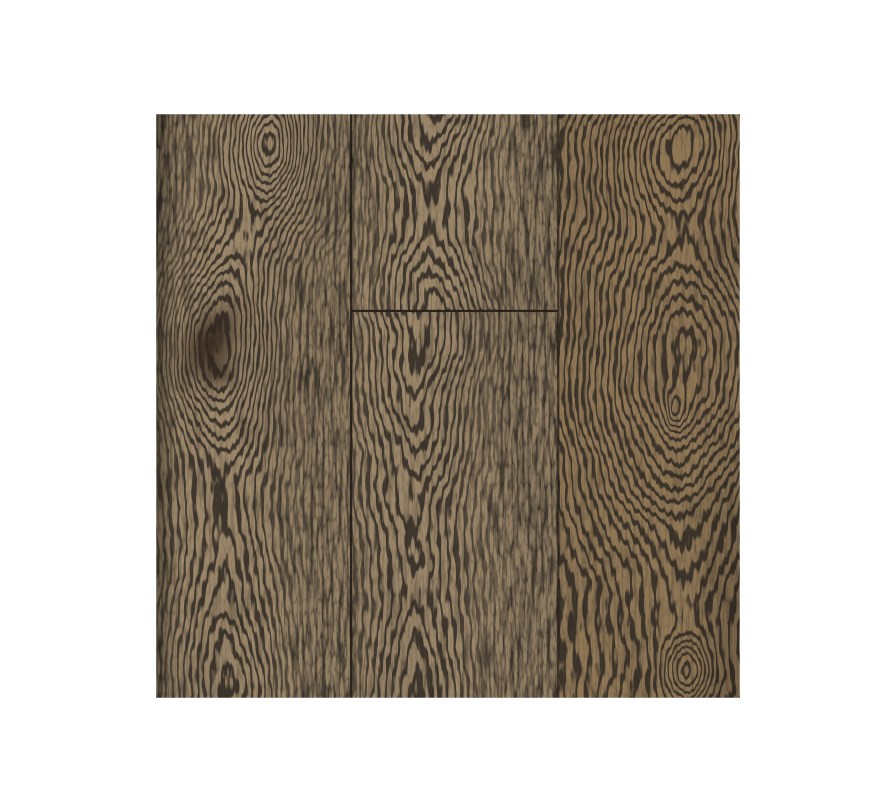
Write a Shadertoy shader that draws this texture.

```glsl
// Square panel of weathered oak planks centred on a white ground.
// Growth rings are contour lines of a height field: a V-shaped valley along each
// plank axis, with Gaussian pits for eyes and knots; cellular noise adds fibres.

const float PANEL_SIZE = 0.7184;   // side of the panel, in canvas heights
const float LEFT_SEAM = 0.334;
const float RIGHT_SEAM = 0.689;
const float CROSS_SEAM = 0.663;

vec2 hash2(vec2 p) {
    vec3 h = fract(p.xyx * vec3(0.1031, 0.1030, 0.0973));
    h += dot(h, h.yzx + 33.33);
    return fract((h.xx + h.yz) * h.zy);
}

// Distance to the nearest scattered point
float cells(vec2 p) {
    vec2 cell = floor(p), local = fract(p);
    float nearest = 2.0;
    for (int j = -1; j <= 1; j++)
    for (int i = -1; i <= 1; i++) {
        vec2 o = vec2(i, j);
        vec2 d = o + hash2(cell + o + 50.0) - local;
        nearest = min(nearest, dot(d, d));
    }
    return sqrt(nearest);
}

// Layered sines, about -1 to 1
float waves(vec2 p) {
    float sum = 0.0, amp = 0.5;
    for (int i = 0; i < 4; i++) {
        sum += amp * sin(p.x + 1.7 * sin(p.y)) * cos(0.8 * p.y + 0.6);
        p = mat2(1.5, 0.7, -0.7, 1.5) * p + 2.3;
        amp *= 0.6;
    }
    return sum;
}

float pit(vec2 q, vec2 centre, vec2 radius) {
    vec2 d = (q - centre) / radius;
    return exp(-dot(d, d));
}

// Linear slopes on both sides of a rounded valley
float valley(float dx, float roundness) {
    return sqrt(dx * dx + roundness * roundness) - roundness;
}

float leftRings(vec2 q, float axis) {
    return 68.0 * valley(q.x - axis, 0.025)
        - 5.0 * pit(q, vec2(0.196, 0.946), vec2(0.045, 0.08))
        - 5.0 * pit(q, vec2(0.18, 0.96), vec2(0.13, 0.17))
        - 9.0 * pit(q, vec2(0.092, 0.606), vec2(0.09, 0.15))
        - 5.0 * pit(q, vec2(0.12, 0.0), vec2(0.12, 0.19));
}

float upperRings(vec2 q, float axis) {
    return 58.0 * valley(q.x - axis, 0.016)
        - 6.0 * pit(q, vec2(axis, 1.08), vec2(0.12, 0.18))
        - 6.0 * pit(q, vec2(axis, 0.62), vec2(0.12, 0.15));
}

float lowerRings(vec2 q, float axis) {
    return 58.0 * valley(q.x - axis, 0.014)
        - 8.0 * pit(q, vec2(axis, 0.74), vec2(0.15, 0.36))
        - 4.0 * pit(q, vec2(axis, -0.05), vec2(0.12, 0.2));
}

float rightRings(vec2 q, float axis) {
    return 46.0 * valley(q.x - axis, 0.03)
        - 13.0 * pit(q, vec2(axis, 0.58), vec2(0.2, 0.25))
        - 10.0 * pit(q, vec2(axis, 0.956), vec2(0.13, 0.12))
        - 3.0 * pit(q, vec2(0.89, 0.49), vec2(0.018, 0.035))
        - 6.0 * pit(q, vec2(0.91, 0.046), vec2(0.04, 0.055));
}

// Dark band in each unit of phase, fading to its mean when too fine
float ringInk(float phase, float halfWidth) {
    float footprint = fwidth(phase);
    float soft = max(0.1, 0.6 * footprint);
    float d = abs(fract(phase) - 0.5);
    float band = 1.0 - smoothstep(halfWidth - soft, halfWidth + soft, d);
    return mix(band, 2.0 * halfWidth, smoothstep(0.6, 1.3, footprint));
}

float seam(float d, float pixel) {
    return 1.0 - smoothstep(0.001, 0.001 + 1.2 * pixel, abs(d));
}

void mainImage(out vec4 fragColor, in vec2 fragCoord) {
    float pixel = 1.0 / (iResolution.y * PANEL_SIZE);
    vec2 q = (fragCoord - 0.5 * iResolution.xy) * pixel + 0.5;
    bool isLeft = q.x < LEFT_SEAM, isRight = q.x > RIGHT_SEAM, isUpper = q.y > CROSS_SEAM;

    // Growth rings of the plank under this point
    float sway = 0.005 * sin(13.0 * q.y) + 0.003 * sin(31.0 * q.y + 1.0);
    float axis = sway + (isLeft ? 0.116 + 0.08 * smoothstep(0.6, 0.95, q.y)
               : isRight ? 0.9 : isUpper ? 0.475 : 0.442);
    float phase = isLeft ? leftRings(q, axis) : isRight ? rightRings(q, axis)
                : isUpper ? upperRings(q, axis) : lowerRings(q, axis);
    phase += 0.7 * waves(q * vec2(22.0, 15.0)) + 0.55 * cells(q * vec2(110.0, 24.0));
    float away = isRight ? 0.0 : smoothstep(0.05, 0.17, abs(q.x - axis));
    float rings = ringInk(phase, 0.19) * mix(0.82, 0.3, away);

    // Long fibres and short pores, stronger far from the axis
    float fibre = smoothstep(0.3, 0.85, cells(q * vec2(150.0, 13.0)));
    float pore = smoothstep(0.35, 0.9, cells(q * vec2(210.0, 55.0) + 7.0));
    float streaks = fibre * mix(0.22, 0.62, away) + pore * mix(0.16, 0.4, away);
    float patches = 0.09 * waves(q * vec2(17.0, 4.0)) + 0.1 * away;
    float ink = 1.0 - (1.0 - rings) * (1.0 - clamp(streaks + patches, 0.0, 0.8));

    // Wood tones, darker along the outer left edge and lower right
    vec3 pale = isRight ? vec3(0.56, 0.465, 0.335) : vec3(0.605, 0.525, 0.41);
    vec3 color = mix(pale, vec3(0.17, 0.15, 0.13), ink);
    color *= 1.0 - 0.3 * (1.0 - smoothstep(0.0, 0.04, q.x));
    color *= 1.0 - 0.18 * smoothstep(0.9, 1.0, q.x) * (1.0 - smoothstep(0.1, 0.6, q.y));

    // Dark slanted knot with a small tail
    vec2 slanted = vec2(q.x - 0.35 * (q.y - 0.606), q.y);
    float knot = 0.88 * pit(slanted, vec2(0.092, 0.61), vec2(0.04, 0.052))
               + 0.5 * pit(q, vec2(0.108, 0.555), vec2(0.025, 0.022));
    color = mix(color, vec3(0.19, 0.14, 0.11), min(knot, 0.92));

    // Seams between planks, then the white surround
    float joints = max(seam(q.x - LEFT_SEAM, pixel), 0.75 * seam(q.x - RIGHT_SEAM, pixel));
    if (!isLeft && !isRight) joints = max(joints, seam(q.y - CROSS_SEAM, pixel));
    color = mix(color, vec3(0.11, 0.09, 0.07), 0.85 * joints);
    vec2 edge = abs(q - 0.5) - 0.5;
    float outside = smoothstep(-0.5 * pixel, 0.5 * pixel, max(edge.x, edge.y));
    fragColor = vec4(mix(color, vec3(1.0), outside), 1.0);
}
```
